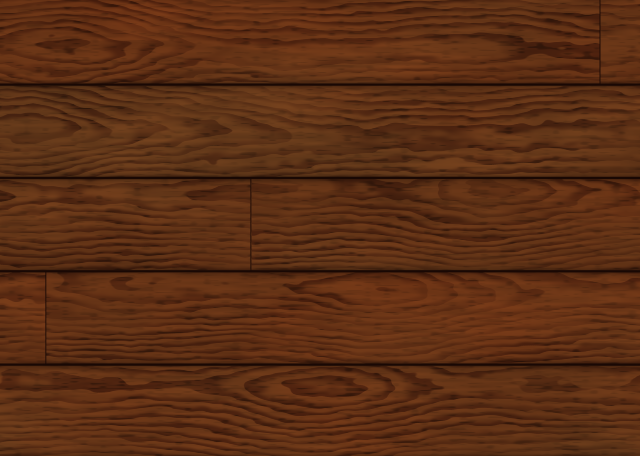
This texture is drawn by a Shadertoy shader. Its source:

```glsl
// Stained oak floor: five full-width rows of boards with dark seams and three butt joints.
// Grain is the contour lines of a stretched height field: a hyperbola along each board,
// an eye where rings close, and noise warps. Fine pores and slow tint drift lie on top.

const float ASPECT = 1.41;          // canvas width over height
const float ROW_HEIGHT = 0.2047;    // in canvas heights
const float ROW_OFFSET = -0.0043;   // lower edge of the bottom row
const float SEAM_HALF = 0.0021;
const float SEAM_SHADOW = 0.007;
const float JOINT_HALF = 0.0011;
const float RING_DENSITY = 13.0;    // rings per board height, far from the heart
const float HEART_RADIUS = 0.17;    // softness of the heart line, in board heights
const float EYE_RINGS = 2.6;
const float EYE_WIDTH = 0.20;
const float RING_STRENGTH = 0.80;
const float PORE_STRENGTH = 0.30;

const vec3 EARLY_WOOD = vec3(0.417, 0.225, 0.099);
const vec3 LATE_WOOD  = vec3(0.255, 0.110, 0.050);
const vec3 SEAM_COLOR = vec3(0.090, 0.028, 0.014);
const vec3 RED_TINT   = vec3(1.03, 0.91, 0.84);
const vec3 OLIVE_TINT = vec3(0.97, 1.03, 1.06);

// Per row, bottom to top: joint position (2 = none), grain eye (x, height in board), redness
const float JOINT_X[5] = float[5](2.0, 0.0716, 0.392, 2.0, 0.9375);
const vec2 EYE[5] = vec2[5](vec2(0.49, 0.30), vec2(0.60, 0.32), vec2(0.76, 0.36),
                            vec2(0.045, -0.03), vec2(0.13, -0.10));
const float REDNESS[5] = float[5](0.50, 0.78, 0.48, 0.18, 0.62);

float hash(vec2 p) {
    vec3 q = fract(vec3(p.xyx) * 0.1031);
    q += dot(q, q.yzx + 33.33);
    return fract((q.x + q.y) * q.z);
}

float noise(vec2 p) {
    vec2 i = floor(p), f = fract(p);
    f = f * f * (3.0 - 2.0 * f);
    return mix(mix(hash(i), hash(i + vec2(1, 0)), f.x),
               mix(hash(i + vec2(0, 1)), hash(i + vec2(1, 1)), f.x), f.y);
}

float fbm(vec2 p) {
    float sum = 0.0, amp = 0.5;
    for (int i = 0; i < 4; i++) {
        sum += amp * noise(p);
        p = p * 2.03 + 17.1;
        amp *= 0.5;
    }
    return sum;
}

// Growth-ring height: x in canvas heights, y in board heights from the middle
float ringHeight(vec2 p, vec2 eye, float seed) {
    float drift = noise(vec2(p.x * 2.2 + seed, seed)) - 0.5;
    vec2 d = p - eye;
    d.y += 0.16 * drift;
    float height = RING_DENSITY * sqrt(d.y * d.y + HEART_RADIUS * HEART_RADIUS);
    height += EYE_RINGS * (1.0 - exp(-d.x * d.x / (EYE_WIDTH * EYE_WIDTH)));
    height += 3.6 * drift;
    height += 3.0 * fbm(vec2(p.x * 3.6, p.y * 2.6) + seed);
    height += 0.30 * noise(vec2(p.x * 38.0, p.y * 16.0) + seed);
    return height;
}

void mainImage(out vec4 fragColor, in vec2 fragCoord) {
    vec2 uv = fragCoord / iResolution.xy;
    vec2 p = vec2(uv.x * ASPECT, uv.y);
    float pixel = 1.0 / iResolution.y;

    // Board layout
    float v = (uv.y - ROW_OFFSET) / ROW_HEIGHT;
    int row = clamp(int(floor(v)), 0, 4);
    float side = step(JOINT_X[row], uv.x);
    float seed = float(row) * 19.7 + side * 7.3 + 3.1;
    vec2 local = vec2(p.x, v - float(row) - 0.5);

    // Late-wood rings: slow darkening, then a crisp edge
    vec2 eye = EYE[row] * vec2(ASPECT, 1.0);
    float height = ringHeight(local, eye, seed);
    float blur = clamp(fwidth(height), 0.08, 0.5);
    float t = fract(height);
    float ring = smoothstep(0.25, 0.80, t) * (1.0 - smoothstep(1.0 - blur, 1.0, t));
    float patchiness = fbm(vec2(p.x * 4.0, local.y * 3.0) + seed * 2.0);
    ring *= mix(0.35, 1.0, smoothstep(0.25, 0.65, patchiness));

    // Fine streaks and open pores, densest in the late wood
    float streak = noise(vec2(p.x * 14.0, p.y * 150.0) + seed);
    float pore = smoothstep(0.55, 0.95, noise(vec2(p.x * 48.0, p.y * 270.0) + seed));

    // Stain: red or olive by board, drifting along it
    float drift = fbm(vec2(p.x * 2.0, local.y * 0.8) + seed * 3.0);
    float redness = clamp(REDNESS[row] + 1.3 * (drift - 0.47), 0.0, 1.0);
    vec3 color = mix(EARLY_WOOD, LATE_WOOD, RING_STRENGTH * ring);
    color *= mix(OLIVE_TINT, RED_TINT, redness);
    color *= 0.90 + 0.16 * streak;
    color *= 1.0 - PORE_STRENGTH * pore * (0.35 + 0.65 * ring);
    color *= 0.88 + 0.26 * fbm(p * vec2(2.5, 6.0) + seed);

    // Seams between rows, with a soft bevel shadow
    float seamDist = abs(fract(v + 0.5) - 0.5) * ROW_HEIGHT;
    float seam = 1.0 - smoothstep(SEAM_HALF - 0.5 * pixel, SEAM_HALF + 0.8 * pixel, seamDist);
    color *= 1.0 - 0.40 * exp(-seamDist / SEAM_SHADOW);
    color = mix(color, SEAM_COLOR, 0.95 * seam);

    // Butt joints, thinner and fainter
    float jointDist = abs(uv.x - JOINT_X[row]) * ASPECT;
    float joint = 1.0 - smoothstep(JOINT_HALF - 0.5 * pixel, JOINT_HALF + 0.7 * pixel, jointDist);
    color = mix(color, SEAM_COLOR, 0.72 * joint);

    fragColor = vec4(color, 1.0);
}
```
